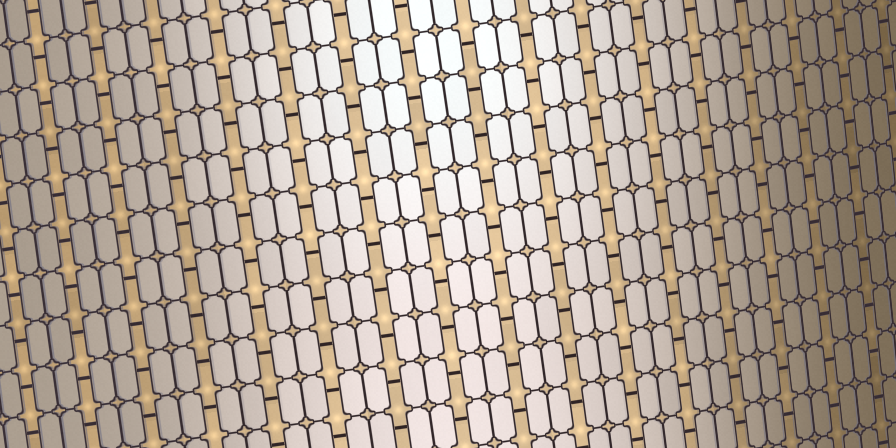
A Shadertoy shader for this pattern:

```glsl
// Tilted lattice of pale plates parted by tan strips, small stars and dark seams under a soft glare.
#define COLUMN_STEP vec2(0.1336, 0.0190)
#define ROW_STEP vec2(-0.0148, 0.1024)
#define ORIGIN vec2(-0.184, 0.097)
#define CELL_WIDTH 1.30
#define STRIP_HALF 0.135
#define OUTLINE 0.036
#define SEAM_HALF 0.027
#define BAR_HEIGHT -0.38
#define GLARE_WIDTH 0.56
#define FRINGE 0.045
#define GRAIN 0.012

float hash(vec2 p) {
    return fract(sin(dot(p, vec2(127.1, 311.7))) * 43758.5453);
}

float box(vec2 p, vec2 halfSize) {
    vec2 d = abs(p) - halfSize;
    return length(max(d, 0.0)) + min(max(d.x, d.y), 0.0);
}

float smoothMin(float a, float b, float k) {
    float h = max(k - abs(a - b), 0.0) / k;
    return min(a, b) - h * h * k * 0.25;
}

// Horizontal foreshortening toward the sides
vec2 bend(vec2 p) {
    return vec2(p.x + p.x * p.x * (0.084 + 0.083 * p.x), p.y);
}

// Position within a cell, centred on the cross of its strip; one row is one unit
vec2 cellPoint(vec2 q) {
    return (q - round(q)) * vec2(CELL_WIDTH, 1.0);
}

// Distance to the tan metal: strip with side arms, and the star between plates
float metalDistance(vec2 p) {
    float strip = abs(p.x) - STRIP_HALF;
    float arms = box(p, vec2(0.255, 0.022)) - 0.022;
    vec2 s = vec2(0.5 * CELL_WIDTH - abs(p.x), p.y);
    float star = smoothMin(box(s, vec2(0.125, 0.01)), box(s, vec2(0.01, 0.095)), 0.09) - 0.012;
    return min(smoothMin(strip, arms, 0.09), star);
}

// Distance to the dark work: outlines, seams and the bar across the strip
float darkDistance(vec2 p, float metal) {
    float outline = abs(metal - 0.5 * OUTLINE) - 0.5 * OUTLINE;
    float seam = min(0.5 * CELL_WIDTH - abs(p.x) - SEAM_HALF, abs(p.y) - 0.018);
    float bar = box(p - vec2(0.0, BAR_HEIGHT), vec2(STRIP_HALF, 0.036));
    return min(min(outline, max(seam, -metal)), bar);
}

float coverage(float d, float pixel) {
    return 1.0 - smoothstep(-0.7 * pixel, 0.7 * pixel, d);
}

void mainImage(out vec4 fragColor, in vec2 fragCoord) {
    vec2 uv = (fragCoord - 0.5 * iResolution.xy) / iResolution.y;
    vec2 q = inverse(mat2(COLUMN_STEP, ROW_STEP)) * (bend(uv) - ORIGIN);
    vec2 p = cellPoint(q);
    float pixel = 1.1 / (iResolution.y * length(ROW_STEP));

    // Glare band, whitest at the top, and the darker right side
    float offset = uv.x + 0.02 + 0.05 * uv.y;
    float glare = exp(-pow(offset / GLARE_WIDTH, 2.0));
    float white = exp(-pow(offset / 0.36, 2.0)) * smoothstep(-0.3, 0.4, uv.y);
    float dusk = smoothstep(0.3, 1.0, uv.x);

    // Plates, each with its own slight tone
    vec3 plate = mix(vec3(0.65, 0.60, 0.54), vec3(0.47, 0.41, 0.32), dusk);
    plate = mix(plate, vec3(0.95, 0.90, 0.89), glare);
    plate = mix(plate, vec3(0.98, 1.0, 1.0), white);
    plate *= 1.0 + 0.04 * (hash(floor(q * vec2(2.0, 1.0))) - 0.5);

    // Tan metal with a warm glint on each cross
    vec3 metalColor = mix(vec3(0.72, 0.60, 0.43), vec3(0.47, 0.39, 0.27), dusk);
    metalColor = mix(metalColor, vec3(0.87, 0.76, 0.60), glare);
    metalColor *= 1.0 + 0.10 * (hash(round(q) + 7.0) - 0.5);
    metalColor += vec3(0.15, 0.13, 0.09) * exp(-dot(p, p) * 110.0) * (1.0 - 0.4 * dusk);

    float metal = metalDistance(p);
    vec3 color = mix(plate, metalColor, coverage(metal, pixel));

    // Blue fringe beside the lines, only away from the centre
    float side = smoothstep(0.2, 0.9, abs(uv.x));
    vec2 shifted = cellPoint(q + vec2(FRINGE * sign(uv.x) / CELL_WIDTH, 0.0));
    float fringe = coverage(darkDistance(shifted, metalDistance(shifted)), pixel);
    color = mix(color, vec3(0.43, 0.43, 0.51), 0.6 * fringe * side);

    // Dark lines, then fine grain
    vec3 ink = mix(vec3(0.15, 0.11, 0.12), vec3(0.20, 0.16, 0.19), side);
    color = mix(color, ink, 0.95 * coverage(darkDistance(p, metal), pixel));
    color += GRAIN * (hash(floor(uv * 256.0)) - 0.5);

    fragColor = vec4(clamp(color, 0.0, 1.0), 1.0);
}
```
